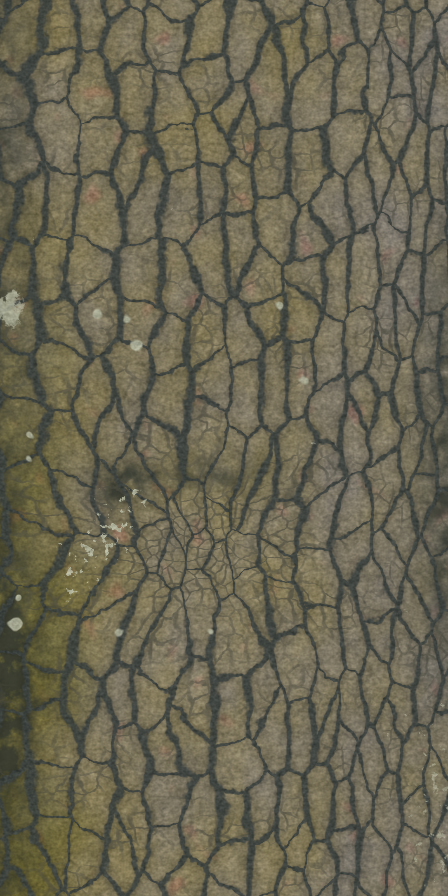
This texture is drawn by a Shadertoy shader. Its source:

```glsl
// Weathered tree bark: wavy vertical fissures, cracked plates, a healed knot, moss and lichen.

vec2 hash2(vec2 p) {
    vec3 q = fract(p.xyx * vec3(0.1031, 0.1030, 0.0973));
    q += dot(q, q.yzx + 33.33);
    return fract((q.xx + q.yz) * q.zy);
}

// Gradient noise, roughly -0.6 to 0.6
float noise(vec2 p) {
    vec2 i = floor(p), f = fract(p), e = vec2(1, 0);
    vec2 u = f * f * f * (f * (f * 6.0 - 15.0) + 10.0);
    float a = dot(hash2(i) * 2.0 - 1.0, f);
    float b = dot(hash2(i + e.xy) * 2.0 - 1.0, f - e.xy);
    float c = dot(hash2(i + e.yx) * 2.0 - 1.0, f - e.yx);
    float d = dot(hash2(i + 1.0) * 2.0 - 1.0, f - 1.0);
    return mix(mix(a, b, u.x), mix(c, d, u.x), u.y);
}

float fbm(vec2 p) {
    float sum = 0.0, amp = 1.0;
    for (int i = 0; i < 4; i++) {
        sum += amp * noise(p);
        p = p * 2.03 + 17.3;
        amp *= 0.55;
    }
    return sum;
}

vec2 plateCentre(vec2 cell) {
    return cell + 0.5 + (hash2(cell + 40.0) - 0.5) * vec2(0.6, 0.95);
}

// Distance to the nearest plate border, in crack widths (x: upright, y: level cracks)
float crackDistance(vec2 p, vec2 width) {
    vec2 cell = floor(p), nearest = vec2(9);
    for (int j = -1; j <= 1; j++)
    for (int i = -1; i <= 1; i++) {
        vec2 r = plateCentre(cell + vec2(i, j)) - p;
        if (dot(r, r) < dot(nearest, nearest)) nearest = r;
    }
    float d = 9.0;
    for (int j = -2; j <= 2; j++)
    for (int i = -2; i <= 2; i++) {
        vec2 r = plateCentre(cell + vec2(i, j)) - p, gap = r - nearest;
        if (dot(gap, gap) > 0.0001) {
            vec2 n = normalize(gap);
            d = min(d, dot(0.5 * (r + nearest), n) / mix(width.y, width.x, n.x * n.x));
        }
    }
    return d;
}

// Soft round patch
float patchAt(vec2 p, vec2 centre, vec2 radius) {
    vec2 r = (p - centre) / radius;
    return exp(-dot(r, r));
}

void mainImage(out vec4 fragColor, in vec2 fragCoord) {
    vec2 p = fragCoord / iResolution.x;
    vec2 knotCentre = vec2(0.45, 0.78);
    float knot = patchAt(p, knotCentre, vec2(0.26, 0.17));

    // Bend the grain around the knot and the trunk, then roughen it
    vec2 q = p + (p - knotCentre) * knot * 0.6;
    q.x += 0.2 * pow(p.x, 4.0) - 0.05 * p.x * p.y;
    q += vec2(0.05, 0.04) * noise(p * vec2(4.0, 3.0));
    q += 0.018 * vec2(fbm(p * vec2(18, 13)), fbm(p * vec2(15, 20) + 50.0));

    // Large fissures and small surface cracks
    float open = clamp(0.95 + 1.1 * noise(p * vec2(9, 5) + 9.0) - 0.35 * knot, 0.3, 1.6);
    float fissure = crackDistance(q * vec2(12.5, 7.5), vec2(0.10, 0.028) * open);
    float small = crackDistance(q * vec2(23, 27) + 31.0, vec2(0.10, 0.07));
    float smallShow = smoothstep(-0.15, 0.4, noise(p * 10.0 + 70.0) + 0.45 * knot);
    float crack = 1.0 - smoothstep(0.5, 1.45, fissure);
    float hairline = (1.0 - smoothstep(0.3, 1.5, small)) * smallShow;

    // Plates: mottled brown, tan and grey with a fine grain
    float grain = noise(p * vec2(95, 120)) + 0.6 * noise(p * vec2(190, 210) + 5.0);
    float mottle = fbm(p * vec2(26, 34) + 20.0);
    float warmth = fbm(p * vec2(6, 5) + 90.0) - 0.5 * smoothstep(0.6, 1.0, p.x) + 0.1;
    float tone = 0.5 + 0.55 * grain + 0.38 * mottle + 0.15 * noise(p * 3.0);
    vec3 bark = mix(vec3(0.40, 0.375, 0.29), vec3(0.63, 0.59, 0.48), clamp(tone, -0.2, 1.25));
    bark += clamp(warmth, -0.7, 0.7) * vec3(0.025, 0.01, -0.07);
    bark += vec3(0.07, -0.01, 0.01) * smoothstep(0.25, 0.55, noise(p * 17.0 + 8.0));

    // Green moss down the left, cool shade along both sides
    float moss = smoothstep(0.28, 0.0, p.x + 0.25 * noise(p * 5.0)) * smoothstep(1.7, 0.6, p.y);
    bark = mix(bark, bark * vec3(0.86, 0.86, 0.55), moss);
    float shade = 0.5 * smoothstep(0.12, 0.0, p.x) + 0.8 * patchAt(p, vec2(1.02, 0.95), vec2(0.08, 0.45));
    shade += 0.9 * patchAt(p, vec2(0.0, 0.48), vec2(0.09, 0.2));
    shade += 0.9 * patchAt(p, vec2(0.27, 0.92), vec2(0.06, 0.045));
    shade += 0.5 * patchAt(p, vec2(0.46, 0.94), vec2(0.14, 0.04));
    shade *= clamp(0.75 + 1.2 * fbm(p * 22.0 + 3.0), 0.0, 1.3);
    bark = mix(bark, vec3(0.20, 0.22, 0.19), clamp(shade, 0.0, 0.85));

    // Soft slopes beside the fissures, then the dark cracks themselves
    bark *= 1.0 - 0.28 * exp(-0.55 * fissure);
    bark = mix(bark, vec3(0.29, 0.29, 0.25), 0.6 * hairline);
    vec3 deep = vec3(0.235, 0.26, 0.25) + 0.09 * grain;
    vec3 color = mix(bark, deep, 0.9 * crack);

    // Pale lichen: a broken streak, flecks at the lower right and a few round spots
    vec2 along = vec2(0.12, 0.16);
    vec2 s = p - vec2(0.17, 0.72);
    float streak = length(s - along * clamp(dot(s, along) / dot(along, along), 0.0, 1.0));
    float flecks = fbm(p * 48.0 + 60.0);
    float lichen = smoothstep(0.2, 0.4, flecks + 0.15 - streak * 7.0);
    lichen += 0.6 * smoothstep(0.25, 0.5, flecks - 0.5 + 0.6 * patchAt(p, vec2(1.0, 0.2), vec2(0.13, 0.3)));
    for (int i = 0; i < 11; i++) {
        vec2 h = hash2(vec2(i, 7)), size = hash2(vec2(i, 19));
        vec2 centre = vec2(0.75 * h.x * h.x, 0.5 + 0.85 * h.y);
        float radius = 0.005 + 0.011 * size.x * size.x;
        float d = length(p - centre) + 0.008 * noise(p * 60.0);
        lichen += 0.85 * (1.0 - smoothstep(radius - 0.003, radius + 0.003, d));
    }
    float leftSpot = length((p - vec2(0.02, 1.31)) * vec2(1, 0.8)) + 0.025 * flecks;
    lichen += 0.8 * (1.0 - smoothstep(0.022, 0.034, leftSpot));
    color = mix(color, vec3(0.70, 0.71, 0.62) + 0.14 * grain, clamp(lichen, 0.0, 0.9));

    fragColor = vec4(clamp(color, 0.0, 1.0), 1.0);
}
```
